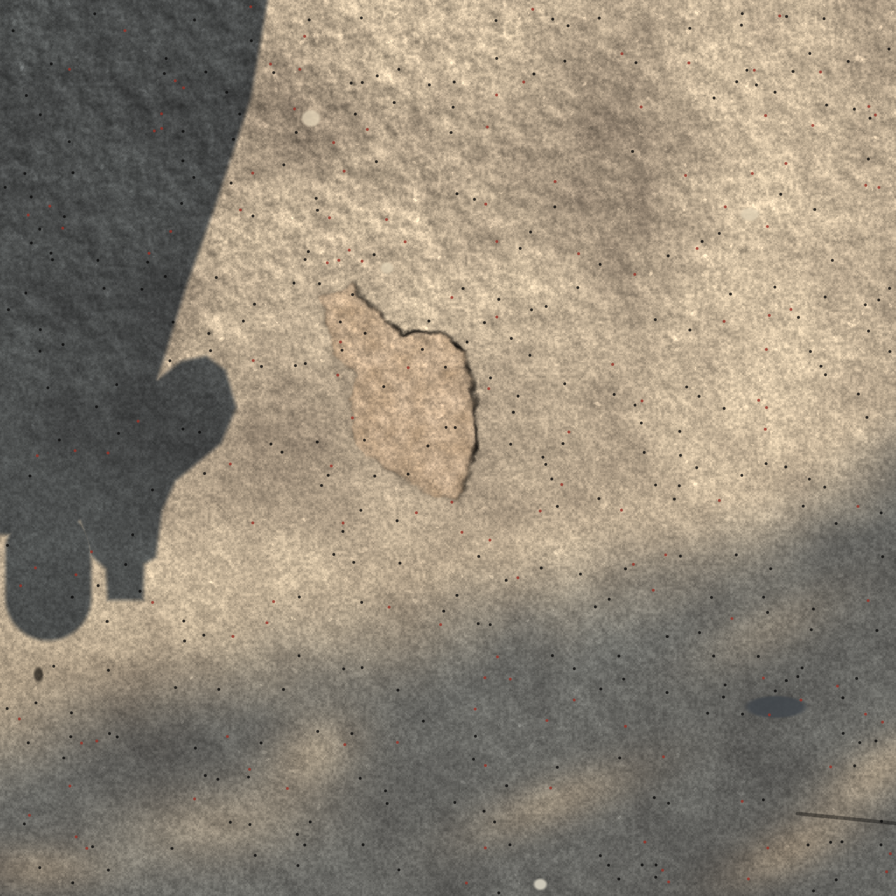
Write a Shadertoy shader that draws this texture.

```glsl
// Sunlit weathered concrete with a chipped patch, a cast figure shadow and dappled shade
float hash(vec2 p) {
    vec3 q = fract(vec3(p.xyx) * .1031);
    q += dot(q, q.yzx + 33.33);
    return fract((q.x + q.y) * q.z);
}

float noise(vec2 p) {
    vec2 i = floor(p), f = fract(p);
    f = f * f * (3. - 2. * f);
    return mix(mix(hash(i), hash(i + vec2(1, 0)), f.x),
               mix(hash(i + vec2(0, 1)), hash(i + vec2(1, 1)), f.x), f.y);
}

float fbm(vec2 p) {
    float sum = 0., amp = .5;
    for (int i = 0; i < 5; i++, amp *= .5) {
        sum += amp * noise(p);
        p = mat2(1.6, 1.2, -1.2, 1.6) * p + 17.3;
    }
    return sum;
}

float segment(vec2 p, vec2 a, vec2 b) {
    vec2 ab = b - a;
    return length(p - a - ab * clamp(dot(p - a, ab) / dot(ab, ab), 0., 1.));
}

// Polygon edge: x keeps the distance, y flips sign at each crossing
void addEdge(inout vec2 s, vec2 p, vec2 a, vec2 b) {
    s.x = min(s.x, segment(p, a, b));
    if ((a.y > p.y) != (b.y > p.y) && p.x < a.x + (b.x - a.x) * (p.y - a.y) / (b.y - a.y)) s.y = -s.y;
}

float figureShadow(vec2 p) {
    vec2 v[23] = vec2[23](
        vec2(-.1, 1.1), vec2(.304, 1.1), vec2(.299, 1), vec2(.28, .89), vec2(.241, .772), vec2(.208, .68),
        vec2(.176, .577), vec2(.202, .597), vec2(.23, .603), vec2(.252, .587), vec2(.264, .545), vec2(.247, .505),
        vec2(.196, .463), vec2(.181, .43), vec2(.174, .378), vec2(.161, .37), vec2(.16, .33), vec2(.12, .33),
        vec2(.118, .365), vec2(.101, .38), vec2(.089, .418), vec2(.082, .398), vec2(-.1, .41));
    vec2 s = vec2(1);
    for (int i = 0; i < 23; i++) addEdge(s, p, v[i], v[(i + 1) % 23]);
    return min(s.x * s.y, segment(p, vec2(.054, .385), vec2(.054, .333)) - .048);
}

float chippedPatch(vec2 p) {
    vec2 v[16] = vec2[16](
        vec2(.36, .668), vec2(.391, .681), vec2(.414, .659), vec2(.449, .629), vec2(.501, .625), vec2(.521, .609),
        vec2(.525, .564), vec2(.534, .531), vec2(.527, .479), vec2(.508, .443), vec2(.482, .447), vec2(.443, .469),
        vec2(.406, .49), vec2(.391, .531), vec2(.395, .583), vec2(.371, .609));
    p += .016 * (vec2(fbm(p * 45.), fbm(p * 45. + 9.)) - .5);
    vec2 s = vec2(1);
    for (int i = 0; i < 16; i++) addEdge(s, p, v[i], v[(i + 1) % 16]);
    return s.x * s.y;
}

// Soft spot with a slanted axis
float glow(vec2 p, float x, float y, float w, float h, float slope) {
    vec2 q = p - vec2(x, y);
    q.y -= slope * q.x;
    q /= vec2(w, h);
    return exp(-dot(q, q));
}

float ellipse(vec2 p, float x, float y, float w, float h) {
    float d = (length((p - vec2(x, y)) / vec2(w, h)) - 1.) * min(w, h);
    return 1. - smoothstep(-.002, .002, d);
}

// Jittered stones: x is coverage, y a random shade
vec2 pebbles(vec2 p, float share) {
    vec2 id = floor(p), q = fract(p) - .5 - .4 * (vec2(hash(id + 3.), hash(id + 8.)) - .5);
    float a = 6.28 * hash(id + 21.);
    q = mat2(cos(a), -sin(a), sin(a), cos(a)) * q;
    float d = length(q * vec2(1, 1.8)) - mix(.1, .26, hash(id + 5.));
    return vec2((1. - smoothstep(-.08, .08, d)) * step(hash(id), share), hash(id + 13.));
}

void mainImage(out vec4 fragColor, in vec2 fragCoord) {
    vec2 p = fragCoord / iResolution.y;
    float rough = smoothstep(.35, .85, p.y) * (1. - .45 * smoothstep(.4, .8, p.x));
    // Concrete tone with broad stains
    float tone = .56 + fbm(p * 6.) - .5 + .55 * (fbm(p * 28. + 4.) - .5)
        - .3 * glow(p, .69, .76, .06, .25, 0.) - .3 * glow(p, .33, .91, .05, .08, 0.)
        - .28 * glow(p, .34, .52, .06, .08, 0.) - .2 * glow(p, .55, .49, .05, .12, 0.)
        + .2 * glow(p, .9, .7, .15, .2, .3) + .15 * glow(p, .45, .85, .12, .15, 0.);
    vec3 color = mix(vec3(.56, .5, .43), vec3(.87, .79, .67), clamp(tone, 0., 1.));
    // Chipped patch with a dark upper right rim
    float d = chippedPatch(p);
    color = mix(color, vec3(.75, .645, .53) + .22 * (fbm(p * 60.) - .5), .85 - .85 * smoothstep(-.002, .002, d));
    float side = smoothstep(-.03, .03, dot(p - vec2(.455, .57), vec2(.85, .5)));
    color *= 1. - exp(-d * d / 8e-6) * mix(.13, .6, side) * (.5 + noise(p * 90.));
    // Relief, grain and stones
    float relief = fbm(p * 55.) - fbm((p + vec2(.003, .004)) * 55.);
    color *= 1. + relief * mix(.3, .95, rough);
    color *= 1. + .22 * (noise(p * 300.) - .5) + .12 * (hash(floor(p * 512.)) - .5);
    for (float i = 0.; i < 3.; i++) {
        vec2 stone = pebbles((p + i * .37) * (38. + 29. * i), .07 + .13 * rough);
        color *= 1. + stone.x * (stone.y - .4) * .32;
    }
    float pale = ellipse(p, .347, .868, .01, .009) + ellipse(p, .837, .761, .01, .007) + ellipse(p, .432, .701, .007, .006);
    color = mix(color, vec3(.88, .82, .71), pale * .8);
    // Dappled shade with slanted pools of light
    float border = .15 + p.x * (.5 + p.x * (.56 * p.x - .72)) - .07 * (fbm(p * 7. + 2.) - .5);
    float pools = .7 * glow(p, .35, .16, .055, .045, .3) + .6 * glow(p, .24, .08, .11, .045, .1)
        + .65 * glow(p, .04, .03, .08, .028, 0.) + .65 * glow(p, .62, .105, .1, .03, .35)
        + .75 * glow(p, .88, .05, .075, .03, .4) + .75 * glow(p, .98, .14, .07, .035, .5)
        + .4 * glow(p, .86, .3, .08, .035, .4);
    float shade = (1. - smoothstep(-.075, .09, p.y - border)) * (1. - min(pools, .85));
    color *= mix(vec3(1. - .12 * smoothstep(.45, .2, p.y)), vec3(.53, .585, .66), shade);
    // Sharp figure shadow
    color *= mix(vec3(.4, .455, .53), vec3(1), smoothstep(-.004, .004, figureShadow(p)));
    // Leaf, twig and debris
    color = mix(color, vec3(.25, .27, .29), .85 * ellipse(p, .866, .211, .033, .012));
    color *= .6 + .4 * smoothstep(.001, .003, segment(p, vec2(.89, .092), vec2(1, .081)));
    color *= 1. - .6 * ellipse(p, .043, .247, .005, .008);
    color = mix(color, vec3(.8, .78, .72), ellipse(p, .603, .013, .007, .006));
    // Tiny black and red specks
    vec2 id = floor(p * 80.), q = fract(p * 80.) - .5 - .7 * (vec2(hash(id + 41.), hash(id + 57.)) - .5);
    float speck = (1. - smoothstep(.05, .2, length(q))) * step(hash(id + 71.), .075);
    color = mix(color, mix(vec3(.04), vec3(.6, .2, .16), step(.7, hash(id + 91.))), speck * .85);
    fragColor = vec4(color, 1);
}
```
